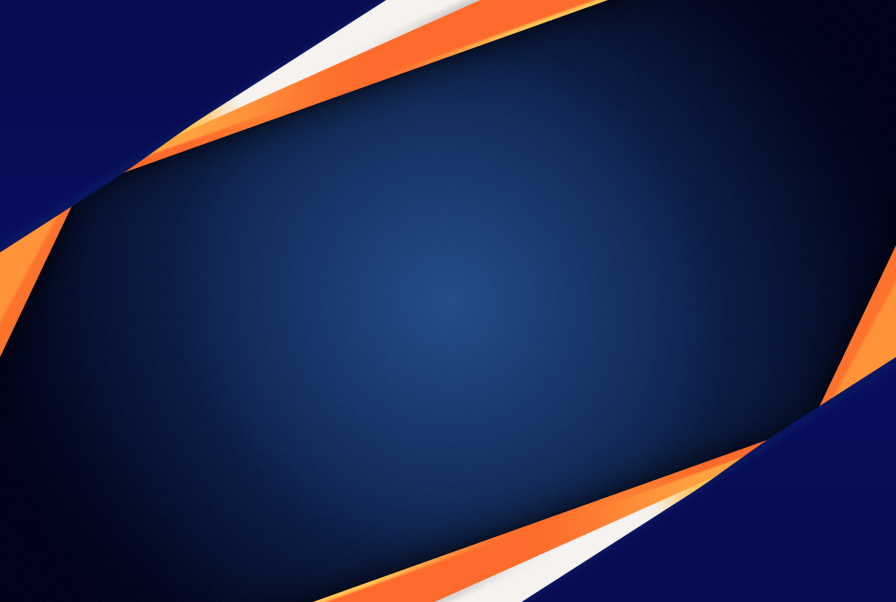
Reproduce this background procedurally as a WebGL 1 fragment shader.

```glsl
precision highp float;
// Navy radial glow framed by two opposite corners of layered blue, white and orange blades.

uniform vec2 u_resolution;

#define GLOW_RADIUS 0.46
#define DIAGONAL_SHADE 0.25
#define SHADOW_DEPTH 0.55
#define SHADOW_FALLOFF 38.0
#define GRAIN 0.012
#define GRAIN_CELLS 344.0
#define RIM_WIDTH 0.007
#define MIRROR_SHIFT vec2(0.008, -0.0175)

const vec3 GLOW = vec3(0.135, 0.305, 0.54);
const vec3 NAVY = vec3(0.052, 0.125, 0.295);
const vec3 NIGHT = vec3(0.0, 0.012, 0.10);
const vec3 ROYAL = vec3(0.032, 0.05, 0.35);
const vec3 RIM = vec3(0.03, 0.10, 0.38);
const vec3 ORANGE = vec3(0.99, 0.42, 0.17);
const vec3 AMBER = vec3(1.0, 0.64, 0.25);
const vec3 YELLOW = vec3(1.0, 0.77, 0.34);
const vec3 WHITE = vec3(0.96, 0.95, 0.94);

float hash(vec2 p) {
  return fract(sin(dot(p, vec2(127.1, 311.7))) * 43758.5453);
}

// Signed distance to the line a-b; positive below it when b lies to the right.
float lineSide(vec2 q, vec2 a, vec2 b) {
  vec2 d = normalize(b - a);
  vec2 r = q - a;
  return d.x * r.y - d.y * r.x;
}

// Antialiased coverage of the positive side.
float cover(float d) {
  float halfPixel = 0.75 / u_resolution.y;
  return smoothstep(-halfPixel, halfPixel, d);
}

vec3 background(vec2 c) {
  float r = length(c) - DIAGONAL_SHADE * c.x * c.y;
  vec3 color = mix(GLOW, NAVY, clamp(r / GLOW_RADIUS, 0.0, 1.0));
  return mix(color, NIGHT, smoothstep(0.34, 0.86, r));
}

// Paints one corner; q starts at that corner and grows toward the centre.
vec3 paintCorner(vec3 color, vec2 q) {
  float panel = lineSide(q, vec2(0.0, 0.411), vec2(0.6415, 0.0));
  float blade = lineSide(q, vec2(0.205, 0.287), vec2(1.01, 0.0));
  float fold = lineSide(q, vec2(0.29, 0.227), vec2(0.798, 0.0));
  float wedge = lineSide(q, vec2(0.002, 0.589), vec2(0.118, 0.345));

  // Soft shadows under the blade and the side wedge
  float shadow = max(exp(-SHADOW_FALLOFF * max(blade, 0.0)),
                     exp(-SHADOW_FALLOFF * max(wedge, 0.0)));
  color *= 1.0 - SHADOW_DEPTH * shadow;

  // Side wedge with a deeper outer strip
  float strip = smoothstep(-0.024, -0.016, wedge + 0.06 * (q.y - 0.45));
  vec3 wedgeColor = mix(mix(AMBER, ORANGE, 0.28), ORANGE, 0.8 * strip);
  color = mix(color, wedgeColor, cover(-wedge));

  // Long orange blade: amber near the tip, bright rim at the far end
  vec3 bladeColor = mix(AMBER, ORANGE, smoothstep(0.28, 0.62, q.x));
  float lowerStrip = smoothstep(-0.016, -0.010, blade);
  bladeColor = mix(bladeColor, ORANGE, lowerStrip * (1.0 - smoothstep(0.3, 0.55, q.x)));
  float farRim = smoothstep(-0.010, -0.004, blade) * smoothstep(0.6, 0.9, q.x);
  bladeColor = mix(bladeColor, YELLOW, farRim);
  color = mix(color, bladeColor, cover(-blade));

  // White sliver, warm at its tip and grey beside the fold
  vec3 sliver = mix(YELLOW, WHITE, smoothstep(0.31, 0.41, q.x));
  float crease = smoothstep(-0.018, 0.0, fold) * smoothstep(0.55, 0.8, q.x);
  sliver *= 1.0 - 0.16 * crease;
  color = mix(color, sliver, cover(-fold));

  // Blue panel with a lighter rim that thins along the white sliver
  float rim = RIM_WIDTH * (1.0 - smoothstep(0.18, 0.34, q.x));
  vec3 panelColor = ROYAL * (0.92 + 0.15 * smoothstep(0.0, 0.5, q.y));
  panelColor = mix(panelColor, RIM, 0.7 * smoothstep(-0.012, 0.0, panel));
  return mix(color, panelColor, cover(rim - panel));
}

void main() {
  vec2 uv = gl_FragCoord.xy / u_resolution.y;
  vec2 extent = vec2(u_resolution.x / u_resolution.y, 1.0);
  vec2 topLeft = vec2(uv.x, 1.0 - uv.y);
  vec2 bottomRight = extent - topLeft - MIRROR_SHIFT;

  vec3 color = background(topLeft - 0.5 * extent);
  color += GRAIN * (hash(floor(uv * GRAIN_CELLS)) - 0.5);
  color = paintCorner(color, topLeft);
  color = paintCorner(color, bottomRight);
  gl_FragColor = vec4(color, 1.0);
}
```
